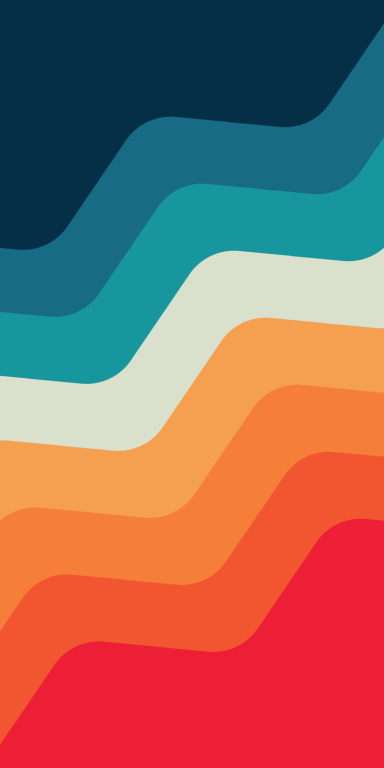
A Shadertoy shader for this background:

```glsl
// Signed distance to a rising zigzag with rounded corners, negative below it
float zigzagDistance(vec2 p) {
    // Repeat along the slope, then use the half-turn symmetry of each step
    vec2 period = vec2(0.6823, 0.3195);
    p -= period * floor(p.x / period.x + 0.5);
    float side = p.x < 0.0 ? -1.0 : 1.0;
    p *= side;

    vec2 corner = vec2(0.1229, 0.1805);
    vec2 steepDir = normalize(corner);
    vec2 flatDir = normalize(vec2(1.0, -0.094));
    vec2 steepNormal = vec2(-steepDir.y, steepDir.x);
    vec2 flatNormal = vec2(-flatDir.y, flatDir.x);

    // Arc tangent to both edges
    float radius = 0.14;
    vec2 center = corner - radius * (steepNormal + flatNormal)
                / (1.0 + dot(steepNormal, flatNormal));
    vec2 fromCenter = p - center;
    bool onArc = dot(fromCenter, steepDir) > 0.0 && dot(fromCenter, flatDir) < 0.0;
    float edge = max(dot(p - corner, steepNormal), dot(p - corner, flatNormal));
    return side * (onArc ? length(fromCenter) - radius : edge);
}

void mainImage(out vec4 fragColor, in vec2 fragCoord) {
    // Canvas spans 1 by 2 units
    float pixel = 2.0 / iResolution.y;
    vec2 p = fragCoord * pixel;

    vec3 bands[7] = vec3[7](
        vec3(0.09, 0.42, 0.52),
        vec3(0.094, 0.588, 0.616),
        vec3(0.85, 0.88, 0.80),
        vec3(0.961, 0.624, 0.318),
        vec3(0.961, 0.498, 0.22),
        vec3(0.945, 0.337, 0.188),
        vec3(0.93, 0.12, 0.21));

    // Stack the bands from top to bottom over the dark ground
    vec3 color = vec3(0.02, 0.18, 0.28);
    for (int i = 0; i < 7; i++) {
        vec2 anchor = vec2(0.252, 1.5227) + float(i) * vec2(0.0826, -0.1745);
        float d = zigzagDistance(p - anchor);
        color = mix(color, bands[i], smoothstep(0.75 * pixel, -0.75 * pixel, d));
    }
    fragColor = vec4(color, 1.0);
}
```
